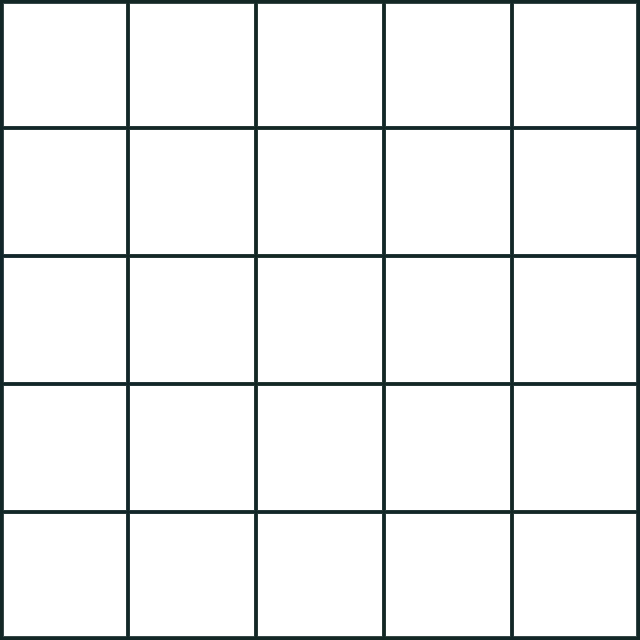
Reproduce this pattern procedurally as a three.js fragment shader.

```glsl
#define CELLS 5.0
#define LINE_WIDTH 0.006
#define TINT_SCALE 9.0
#define PAPER vec3(1.0)
#define INK_GREEN vec3(0.078, 0.157, 0.135)
#define INK_BLUE vec3(0.066, 0.146, 0.170)

varying vec2 vUv;

float hash(vec2 p) {
  return fract(sin(dot(p, vec2(127.1, 311.7))) * 43758.5453);
}

float valueNoise(vec2 p) {
  vec2 cell = floor(p);
  vec2 f = fract(p);
  f = f * f * (3.0 - 2.0 * f);
  float bottom = mix(hash(cell), hash(cell + vec2(1.0, 0.0)), f.x);
  float top = mix(hash(cell + vec2(0.0, 1.0)), hash(cell + vec2(1.0)), f.x);
  return mix(bottom, top, f.y);
}

// Signed distance to the rules between cells, negative inside a line
float gridDistance(vec2 uv) {
  vec2 toRule = abs(fract(uv * CELLS + 0.5) - 0.5) / CELLS;
  return min(toRule.x, toRule.y) - 0.5 * LINE_WIDTH;
}

// Signed distance to the frame, a full line width inside the canvas
float frameDistance(vec2 uv) {
  vec2 toEdge = min(uv, 1.0 - uv);
  return min(toEdge.x, toEdge.y) - LINE_WIDTH;
}

void main() {
  float d = min(gridDistance(vUv), frameDistance(vUv));

  // Coverage over one pixel
  float pixel = max(fwidth(vUv.x), fwidth(vUv.y));
  float coverage = clamp(0.5 - d / pixel, 0.0, 1.0);

  // Ink drifts slightly between green and blue, bluer towards the sides
  float side = abs(vUv.x - 0.5);
  float tint = clamp(0.6 * valueNoise(vUv * TINT_SCALE) + 0.8 * side, 0.0, 1.0);
  vec3 ink = mix(INK_GREEN, INK_BLUE, tint);

  gl_FragColor = vec4(mix(PAPER, ink, coverage), 1.0);
}
```
